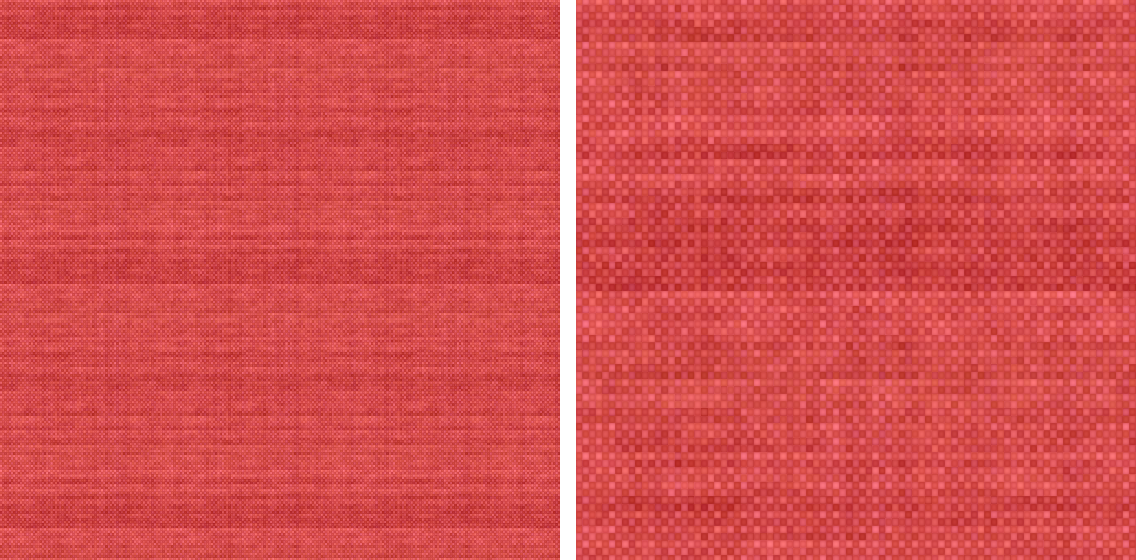
Left, the full canvas; right, a detail of the centre.
Write a Shadertoy shader that draws this texture.

```glsl
#define REPEATS vec2(3.27, 2.29)   // pattern repeats across and down
#define THREADS vec2(78.0, 100.0)  // warps and wefts per repeat, both even
#define WARP_RED vec3(0.86, 0.32, 0.305)
#define WARP_PINK vec3(0.87, 0.35, 0.42)
#define WEFT_RED vec3(0.79, 0.235, 0.235)
#define WEFT_ORANGE vec3(0.81, 0.30, 0.25)
#define RELIEF 0.07                // light across each crossing
#define WEAR 0.07                  // light change between crossings
#define STREAK 0.06                // light change along wefts
#define RIDGE 0.018                // light change between paired wefts

const float PI = 3.14159;

float hash(vec2 p) {
    vec3 q = fract(p.xyx * vec3(0.1031, 0.1030, 0.0973));
    q += dot(q, q.yzx + 33.33);
    return fract((q.x + q.y) * q.z);
}

// Soft band that wraps around the repeat
float band(float t, float center, float width) {
    float d = abs(fract(t - center + 0.5) - 0.5) / width;
    return exp(-d * d);
}

// Layered sines along a thread, closing on themselves over one repeat
float slub(float t, float seed) {
    float sum = 0.0;
    for (int i = 0; i < 3; i++) {
        float k = float(i);
        float cycles = 1.0 + 2.0 * k + floor(3.0 * hash(vec2(seed, k + 5.0)));
        sum += sin(2.0 * PI * (cycles * t + hash(vec2(k + 11.0, seed)))) / (1.0 + 0.5 * k);
    }
    return sum * 0.46;
}

vec3 warpColor(float t, float id) {
    float pink = 0.1 + 0.6 * hash(vec2(id, 3.7));
    pink += 0.28 * band(t, 0.66, 0.045) + 0.22 * band(t, 0.27, 0.04);
    pink += 0.22 * band(t, 0.07, 0.04);
    return mix(WARP_RED, WARP_PINK, clamp(pink, 0.0, 1.0));
}

vec3 weftColor(vec2 t, float id) {
    float orange = 0.45 * hash(vec2(8.3, id)) + 0.12 * slub(t.x, id);
    orange += 0.45 * band(t.y, 0.284, 0.045) + 0.45 * band(t.y, 0.85, 0.04);
    orange -= 0.4 * (band(t.y, 0.134, 0.015) + band(t.y, 0.627, 0.015));
    return mix(WEFT_RED, WEFT_ORANGE, clamp(orange, 0.0, 1.0));
}

void mainImage(out vec4 fragColor, in vec2 fragCoord) {
    vec2 uv = fragCoord / iResolution.xy;
    vec2 tile = vec2(uv.x, 1.0 - uv.y) * REPEATS;
    vec2 p = tile * THREADS;
    vec2 id = mod(floor(p), THREADS);
    vec2 t = fract(tile);

    // Plain weave: warp and weft take turns on top
    vec2 wave = sin(PI * p);
    float crossing = wave.x * wave.y;
    vec2 footprint = fwidth(p);
    float soft = clamp(max(footprint.x, footprint.y), 0.35, 1.0);
    float warpOnTop = smoothstep(-soft, soft, crossing);
    vec3 color = mix(weftColor(t, id.y), warpColor(t.x, id.x), warpOnTop);

    // Rounded threads with dark gaps, wefts lying in pairs
    float light = RELIEF * (abs(crossing) - 0.42) + RIDGE * sin(PI * p.y);

    // Uneven yarn: weft pairs, single wefts and warps, streaks, crossings
    float pairId = floor(id.y * 0.5);
    light += 0.06 * (hash(vec2(pairId, 21.0)) - 0.5);
    light += 0.03 * (hash(vec2(id.y, 47.0)) - 0.5);
    light += 0.035 * (hash(vec2(31.0, id.x)) - 0.5);
    light += STREAK * 0.5 * slub(t.x, pairId + 40.0);
    light += WEAR * (hash(id + 57.0) - 0.5);
    light -= 0.03 * (band(t.y, 0.134, 0.012) + band(t.y, 0.627, 0.012));

    // Dye drifts between red and pink at each crossing
    color.b += 0.05 * (hash(id + 83.0) - 0.5);
    fragColor = vec4(clamp(color + light, 0.0, 1.0), 1.0);
}
```
